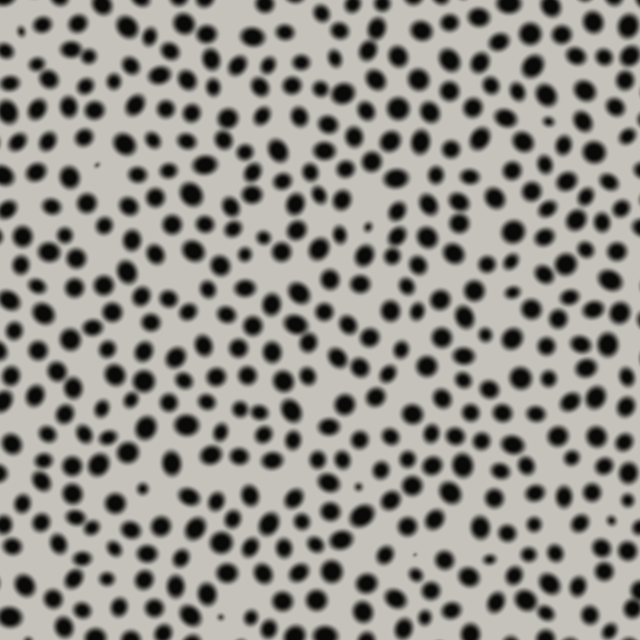
A Shadertoy shader for this pattern:

```glsl
const float ROW = 0.866;  // row height of a triangular lattice

vec2 hash2(vec2 p) {
    return fract(sin(vec2(dot(p, vec2(127.1, 311.7)), dot(p, vec2(269.5, 183.3)))) * 43758.5453);
}

// Jittered lattice site, in units of the dot spacing
vec2 seed(vec2 cell) {
    vec2 site = vec2(cell.x + 0.5 * mod(cell.y, 2.0), cell.y * ROW);
    return site + (hash2(cell) - 0.5) * 0.82;
}

// Site pushed away from its neighbours (xy) and how crowded it was (z)
vec3 relaxedSite(vec2 cell) {
    vec2 site = seed(cell), push = vec2(0.0);
    float crowding = 0.0;
    for (int j = -2; j <= 2; j++) {
        for (int i = -2; i <= 2; i++) {
            if (i == 0 && j == 0) continue;
            vec2 away = site - seed(cell + vec2(i, j));
            float dist = max(length(away), 0.001);
            float overlap = max(0.0, 1.0 - dist);
            push += away / dist * overlap;
            crowding += overlap;
        }
    }
    return vec3(site + 0.4 * push, crowding);
}

// Light left at p by one soft, slightly oval dot: 0 in its core, 1 outside
float dotLight(vec2 p, vec2 cell) {
    vec3 site = relaxedSite(cell);
    vec2 rnd = hash2(cell + 57.3), shape = hash2(cell + 113.9);

    // Crowded dots are smaller, and a few fade to smudges
    float radius = 0.305 - 0.07 * site.z + 0.06 * (rnd.x - 0.5);
    radius -= 0.2 * smoothstep(0.95, 0.99, rnd.y);

    float angle = 6.2832 * shape.x, stretch = 1.0 + 0.14 * shape.y;
    float c = cos(angle), s = sin(angle);
    vec2 d = mat2(c, -s, s, c) * (p - site.xy);
    return smoothstep(radius - 0.15, radius + 0.15, length(d * vec2(stretch, 1.0 / stretch)));
}

void mainImage(out vec4 fragColor, in vec2 fragCoord) {
    vec2 p = fragCoord / iResolution.y * 19.0;

    // Gather the dots of the nearest lattice cells
    float light = 1.0;
    float midRow = floor(p.y / ROW + 0.5);
    for (int j = -1; j <= 1; j++) {
        float row = midRow + float(j);
        float column = floor(p.x - 0.5 * mod(row, 2.0) + 0.5);
        for (int i = -1; i <= 1; i++) {
            light *= dotLight(p, vec2(column + float(i), row));
        }
    }

    vec3 ink = vec3(0.035, 0.035, 0.03);
    vec3 paper = vec3(0.77, 0.76, 0.73);
    fragColor = vec4(mix(ink, paper, light), 1.0);
}
```
